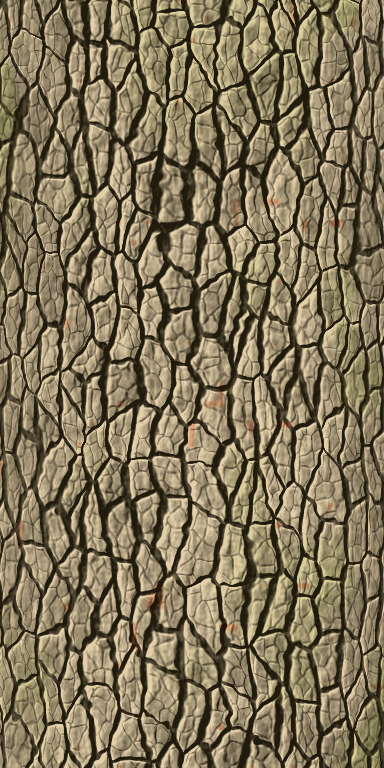
Give the GLSL for this texture, as a WebGL 2 fragment shader.

```glsl
#version 300 es
precision highp float;

uniform vec2 u_resolution;
out vec4 fragColor;

float hash(vec2 p) {
    return fract(sin(dot(p, vec2(127.1, 311.7))) * 43758.5);
}

float noise(vec2 p) {
    vec2 i = floor(p), f = fract(p);
    f = f * f * (3.0 - 2.0 * f);
    float low = mix(hash(i), hash(i + vec2(1, 0)), f.x);
    float high = mix(hash(i + vec2(0, 1)), hash(i + vec2(1, 1)), f.x);
    return mix(low, high, f.y);
}

float fbm(vec2 p) {
    float sum = 0.0, total = 0.0, amp = 1.0;
    for (int i = 0; i < 3; i++) {
        sum += amp * noise(p);
        total += amp;
        amp *= 0.65;
        p = p * 2.03 + 17.3;
    }
    return sum / total;
}

// Vector from q to the seed of a neighbouring cell; columns are staggered
vec2 toSeed(vec2 q, vec2 step2, float jitter) {
    float column = floor(q.x) + step2.x;
    float shift = hash(vec2(column, 7.0));
    vec2 cell = vec2(column, floor(q.y - shift) + step2.y);
    vec2 offset = vec2(hash(cell), hash(cell + 53.7)) - 0.5;
    return cell + vec2(0.5, 0.5 + shift) + jitter * offset - q;
}

// x: border distance over crack width, y: random tone of the plate
vec2 plates(vec2 q, float jitter, float acrossWidth, float uprightWidth) {
    vec2 nearest = vec2(8.0);
    for (int j = -1; j <= 1; j++)
        for (int i = -1; i <= 1; i++) {
            vec2 r = toSeed(q, vec2(i, j), jitter);
            if (dot(r, r) < dot(nearest, nearest)) nearest = r;
        }
    float border = 20.0;
    for (int j = -1; j <= 1; j++)
        for (int i = -1; i <= 1; i++) {
            vec2 r = toSeed(q, vec2(i, j), jitter);
            vec2 gap = r - nearest;
            if (dot(gap, gap) > 0.0001) {
                vec2 n = normalize(gap);
                float width = mix(acrossWidth, uprightWidth, n.x * n.x);
                border = min(border, dot(0.5 * (r + nearest), n) / width);
            }
        }
    return vec2(border, hash(floor((q + nearest) * 40.0 + 0.5)));
}

// Relief of the bark: deep fissures, small flakes and rough grain
float barkHeight(vec2 p) {
    vec2 bend = vec2(noise(p * vec2(9.0, 6.0)), noise(p * vec2(8.0, 7.0) + 31.0)) - 0.5;
    vec2 ragged = vec2(noise(p * 48.0), noise(p * 48.0 + 71.0)) - 0.5;
    vec2 w = p + 0.045 * bend + 0.012 * ragged;

    vec2 large = plates(w * vec2(14.0, 7.5), 0.8, 0.05, 0.155);
    vec2 small = plates(w * vec2(31.0, 20.0) + 9.0, 0.9, 0.08, 0.12);
    float opening = mix(0.5, 1.5, noise(p * vec2(13.0, 7.0) + 5.0));
    float plate = smoothstep(0.4, 1.1, large.x / opening);
    float flake = smoothstep(0.2, 1.2, small.x / opening);

    float grain = fbm(p * vec2(46.0, 32.0)) - 0.5;
    float streak = noise(p * vec2(115.0, 24.0)) - 0.5;
    float tone = 0.14 * (large.y - 0.5) + 0.16 * (small.y - 0.5);
    return plate * (0.48 + 0.2 * flake + tone) + 0.5 * grain + 0.14 * streak;
}

void main() {
    vec2 p = gl_FragCoord.xy / u_resolution.x;
    float x = p.x - 0.5;

    // Wrap the surface round the trunk
    vec2 trunk = vec2(asin(clamp(1.6 * x, -0.99, 0.99)) / 1.6 + 3.0, p.y + 2.0);

    // Side light from the upper left
    float here = barkHeight(trunk);
    float lit = barkHeight(trunk + vec2(-0.0048, 0.0036));
    float wide = barkHeight(trunk + vec2(-0.011, 0.007));
    float relief = 0.65 * (here - lit) + 0.25 * (here - wide);
    float tone = 0.1 + 0.86 * here + relief;

    // Flatter, duller flanks and slow weathering
    float flank = smoothstep(0.22, 0.5, abs(x));
    tone = mix(tone, 0.42, 0.3 * flank);
    tone += 0.12 * (noise(trunk * vec2(4.0, 3.0)) - 0.5);
    tone = clamp(tone, 0.0, 1.0);

    vec3 fissure = vec3(0.13, 0.105, 0.05);
    vec3 crust = vec3(0.89, 0.815, 0.665);
    vec3 color = mix(fissure, crust, tone);

    // Faint moss and a few rusty scars
    float moss = smoothstep(0.55, 0.85, noise(trunk * vec2(7.0, 4.0) + 40.0));
    color *= mix(vec3(1.0), vec3(0.93, 0.98, 0.84), moss * (0.4 + 0.6 * flank));
    float rust = smoothstep(0.91, 0.97, noise(trunk * vec2(26.0, 19.0) + 80.0));
    color *= mix(vec3(1.0), vec3(0.98, 0.78, 0.7), rust);
    fragColor = vec4(color, 1.0);
}
```
